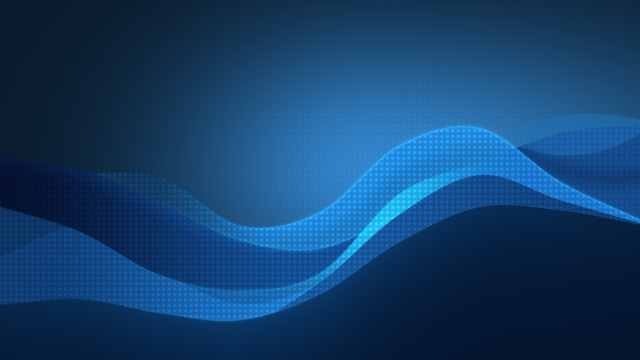
Give the GLSL for this background, as a WebGL 1 fragment shader.

```glsl
precision highp float;
// Translucent blue ribbons twisting across a softly lit blue backdrop.
// Each ribbon fills the gap between two spline curves; thin rims light the
// folds and a fine dot weave covers the cloth.

#define GRID 66.0
#define DOT_ON_RIBBON 0.20
#define DOT_ON_BACKDROP 0.035
#define RIM_WIDTH 0.0035
#define GLOW_CENTER vec2(0.59, 0.53)
#define GLOW_SPREAD 0.30
#define FOLD_SOFTNESS 0.035

uniform vec2 u_resolution;

// Catmull-Rom weight of a knot at signed distance t
float knotWeight(float t) {
  float d = abs(t);
  if (d < 1.0) return (1.5 * d - 2.5) * d * d + 1.0;
  if (d < 2.0) return ((2.5 - 0.5 * d) * d - 4.0) * d + 2.0;
  return 0.0;
}

// Height of a curve with nine evenly spaced knots, extended past both ends
float curve(float x, mat3 k) {
  float t = 8.0 * x;
  float h = knotWeight(t + 1.0) * (2.0 * k[0][0] - k[0][1])
          + knotWeight(t - 9.0) * (2.0 * k[2][2] - k[2][1]);
  for (int i = 0; i < 3; i++)
    for (int j = 0; j < 3; j++)
      h += k[i][j] * knotWeight(t - float(3 * i + j));
  return h;
}

float above(float d) {
  float w = 1.0 / u_resolution.y;
  return smoothstep(-w, w, d);
}

float between(float y, float low, float high) {
  return above(y - low) * above(high - y);
}

float rim(float d) {
  return exp(-abs(d) / RIM_WIDTH);
}

float bump(float x, float center, float width) {
  float d = (x - center) / width;
  return exp(-d * d);
}

void main() {
  vec2 uv = gl_FragCoord.xy / u_resolution;
  float x = uv.x, y = uv.y;
  float aspect = u_resolution.x / u_resolution.y;

  // Ribbon borders
  float crest  = curve(x, mat3(.502, .516, .509, .373, .410, .595, .643, .495, .389));
  float spine  = curve(x, mat3(.567, .530, .438, .333, .310, .405, .514, .444, .380));
  float twist  = curve(x, mat3(.426, .356, .236, .192, .241, .463, .549, .630, .653));
  float tail   = curve(x, mat3(.100, .100, .100, .090, .215, .405, .514, .444, .380));
  float hem    = curve(x, mat3(.153, .169, .130, .111, .183, .329, .426, .417, .377));
  float inner  = curve(x, mat3(.287, .368, .245, .157, .215, .400, .500, .500, .500));
  float veil   = 0.683 - 2.5 * (x - 0.92) * (x - 0.92);
  float pleat  = 0.568 + 4.5 * (x - 0.885) * (x - 0.885);
  float shade  = 0.530 + 3.2 * (x - 0.96) * (x - 0.96);

  // Backdrop: wide glow above, faint light hugging the hem below
  vec2 g = (uv - GLOW_CENTER) * vec2(aspect, 1.4);
  g.x *= g.x > 0.0 ? 0.55 : 1.0;
  float glow = exp(-dot(g, g) / GLOW_SPREAD);
  vec3 color = mix(vec3(.035, .10, .165), vec3(.20, .52, .80), glow);
  float underGlow = exp(-max(hem - y, 0.0) / 0.18) * bump(x, 0.45, 0.55);
  vec3 floorColor = mix(vec3(.015, .075, .17), vec3(.04, .22, .41), underGlow);
  color = mix(floorColor, color, above(y - hem));

  // Faint veil at the upper right
  float veilArea = between(y, max(twist, crest), veil) * smoothstep(0.76, 0.88, x);
  color = mix(color, vec3(.12, .44, .71), 0.6 * veilArea);

  // Upper ribbon with a soft lengthwise fold
  float warm = smoothstep(0.22, 0.44, x);
  vec3 upper = mix(vec3(.07, .24, .42), vec3(.12, .53, .85), warm);
  float fold = smoothstep(-FOLD_SOFTNESS, FOLD_SOFTNESS, y - mix(crest, max(twist, spine), 0.5));
  upper *= 1.0 + 0.14 * warm * (fold - 0.5);
  float upperArea = between(y, spine, crest);
  color = mix(color, upper, mix(0.65, 0.88, warm) * upperArea);

  // Dark ribbon sweeping in from the left
  vec3 navy = mix(vec3(.02, .065, .19), vec3(.07, .31, .59), smoothstep(0.0, 0.48, x));
  float navyArea = between(y, twist, spine);
  navy += vec3(.01, .04, .07) * smoothstep(0.0, 0.07, y - mix(twist, spine, 0.65));
  color = mix(color, navy, 0.95 * navyArea);

  // Far side of the twist at the right, with two pleats
  float farArea = between(y, max(crest, spine), twist);
  vec3 farColor = vec3(.08, .29, .55);
  farColor += vec3(.02, .08, .11) * above(y - pleat);
  farColor -= vec3(.02, .06, .09) * bump(y, shade - 0.025, 0.03);
  color = mix(color, farColor, 0.92 * farArea);

  // Bright near side of the twist
  vec3 near = mix(vec3(.06, .25, .48), vec3(.11, .47, .81), smoothstep(0.05, 0.42, x));
  near = mix(near, vec3(.14, .76, .98), bump(x, 0.60, 0.11));
  near *= 1.0 - 0.14 * above(y - inner) * (1.0 - smoothstep(0.48, 0.56, x));
  float nearArea = between(y, max(tail, hem), min(twist, crest));
  color = mix(color, near, 0.95 * nearArea);

  // Calm ribbon along the hem
  float hemArea = between(y, hem, tail);
  vec3 hemColor = mix(vec3(.09, .35, .64), vec3(.06, .24, .48), smoothstep(0.5, 0.95, x));
  color = mix(color, hemColor, 0.95 * hemArea);

  // Lit rims
  float rims = rim(y - crest) * smoothstep(0.25, 0.5, x)
             + rim(y - spine) * bump(x, 0.46, 0.16)
             + 0.7 * rim(y - twist) * bump(x, 0.42, 0.16)
             + 0.6 * rim(y - hem) * bump(x, 0.37, 0.12);
  color += vec3(.03, .16, .20) * rims;

  // Dot weave, stronger on cloth
  vec2 wave = cos(6.2832 * GRID * vec2(x * aspect, y));
  float weave = 0.35 * (wave.x + wave.y) + 0.3 * wave.x * wave.y;
  float cloth = clamp(upperArea + navyArea + farArea + nearArea + hemArea, 0.0, 1.0);
  color *= 1.0 + weave * mix(DOT_ON_BACKDROP, DOT_ON_RIBBON * (0.5 + 0.5 * above(crest - y)), cloth);

  gl_FragColor = vec4(clamp(color, 0.0, 1.0), 1.0);
}
```
